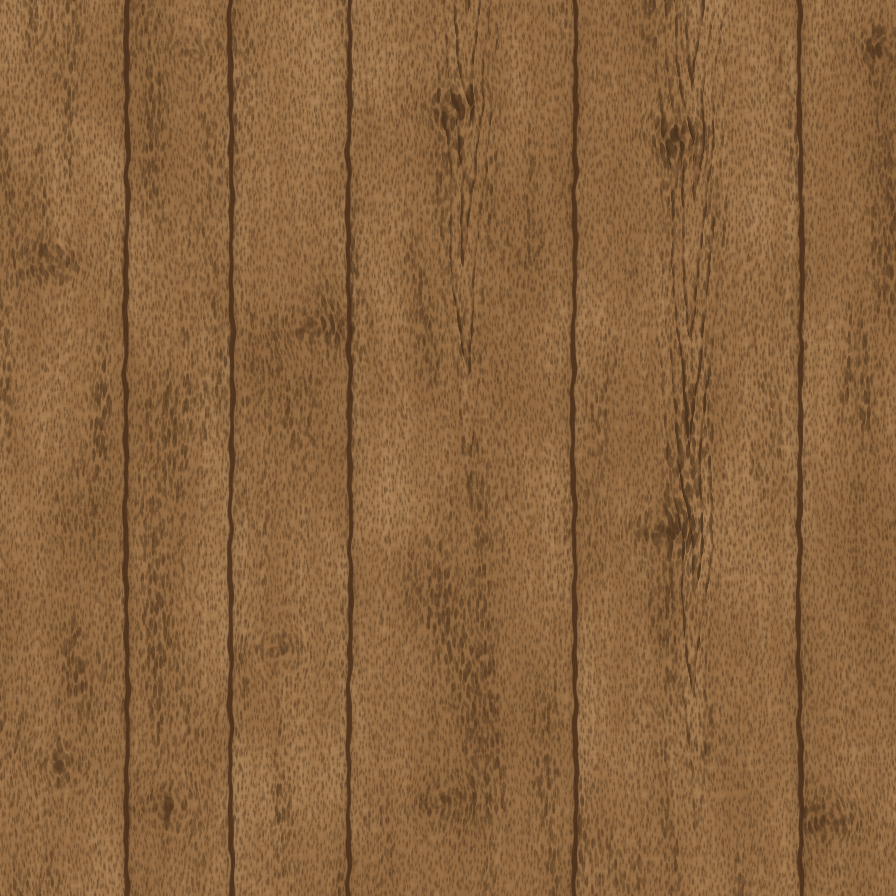
This texture is drawn by a three.js fragment shader. Its source:

```glsl
// Weathered brown timber: six upright planks with rough seams, pores, knots and arched heart grain.
varying vec2 vUv;

float hash(vec2 p) {
  vec3 q = fract(vec3(p.xyx) * 0.1031);
  q += dot(q, q.yzx + 33.33);
  return fract((q.x + q.y) * q.z);
}

// Distance to the nearest scattered cell centre
float cells(vec2 p) {
  vec2 base = floor(p);
  float nearest = 4.0;
  for (int j = -1; j <= 1; j++) {
    for (int i = -1; i <= 1; i++) {
      vec2 c = base + vec2(float(i), float(j));
      vec2 d = c + vec2(hash(c), hash(c + 57.3)) - p;
      nearest = min(nearest, dot(d, d));
    }
  }
  return sqrt(nearest);
}

// Layered, rotated sines, roughly -1 to 1
float waves(vec2 p) {
  float sum = 0.0, amp = 0.55;
  for (int i = 0; i < 5; i++) {
    sum += amp * sin(p.x + 1.6 * sin(p.y)) * cos(p.y * 0.8 + sin(p.x * 0.7));
    p = mat2(1.5, 1.1, -1.1, 1.5) * p + 2.7;
    amp *= 0.68;
  }
  return sum;
}

// Uneven seam positions, left to right
float seamX(float i) {
  return i < 0.5 ? 0.141 : i < 1.5 ? 0.258 : i < 2.5 ? 0.390 : i < 3.5 ? 0.641 : 0.893;
}

void main() {
  vec2 p = vUv;

  // Find the plank and the distance to its seams
  float left = -0.05, right = 1.05, plank = 0.0, seamDist = 1.0;
  for (int i = 0; i < 5; i++) {
    float n = float(i);
    float x = seamX(n) + 0.0012 * sin(p.y * 9.0 + n * 2.0)
            + 0.0009 * sin(p.y * 53.0 + n * 5.0 + 2.0 * sin(p.y * 31.0))
            + 0.0006 * sin(p.y * 170.0 + n);
    if (p.x > x) { left = x; plank += 1.0; }
    else right = min(right, x);
    seamDist = min(seamDist, abs(p.x - x));
  }
  float seed = plank * 7.31;

  // Knots bend the grain and gather dark pores
  float grainX = p.x, knotRing = 0.0, smudge = 0.0;
  for (int j = 0; j < 2; j++) {
    vec2 id = vec2(plank + 3.0, float(j) + 11.0);
    vec2 knot = vec2(mix(left, right, 0.2 + 0.55 * hash(id)), (float(j) + hash(id + 4.7)) * 0.5);
    vec2 q = (p - knot) / vec2(0.016, 0.014);
    q += 0.15 * sin(q.yx * 3.0 + seed);
    float r = length(q);
    grainX -= q.x * 0.006 * exp(-r * r * 0.25);
    knotRing += smoothstep(0.3, 0.95, sin(r * 7.0 - 1.0)) * exp(-r * r * 1.3);
    smudge += exp(-q.x * q.x * 0.16 - q.y * q.y * 0.45) * (0.4 + 0.6 * hash(id + 8.1));
  }

  // Vertical streaks and cloudy stain
  float sway = 0.003 * sin(p.y * 6.0 + seed) + 0.0015 * sin(p.y * 17.0 + seed);
  float gx = grainX + sway;
  float cloud = waves(vec2(p.x * 17.0, p.y * 8.0) + seed);
  float patchy = waves(vec2(gx * 38.0, p.y * 6.0) + seed * 1.7);
  float streak = 0.5 * sin(gx * 190.0 + seed + 2.0 * sin(gx * 83.0 + p.y * 3.0))
               + 0.5 * sin(gx * 430.0 + 2.0 * sin(gx * 150.0 + p.y * 5.0));

  // Nested arches pointing down, on the two wide planks only
  float wide = step(0.2, right - left);
  float heartX = gx - 0.5 * (left + right) - 0.007 + 0.002 * sin(p.y * 29.0);
  float arch = p.y - (1.68 - 0.37 * plank) - 12.0 * (sqrt(heartX * heartX + 0.000006) - 0.0024);
  float core = wide * exp(-heartX * heartX * 900.0);
  float inside = core * smoothstep(-0.25, 0.02, arch);
  float ring = fract(arch / 0.14 + 0.12 * sin(p.y * 21.0));
  float archLine = inside * smoothstep(0.0, 0.07, ring) * (1.0 - smoothstep(0.12, 0.4, ring));

  // Pores as stretched cells, denser in worn patches
  float fine = cells(vec2(gx * 290.0, p.y * 95.0) + seed);
  float pore = cells(vec2(gx * 165.0, p.y * 48.0) + seed);
  float weave = cells(p * vec2(150.0, 260.0));
  float density = 0.13 + 0.16 * smoothstep(-0.1, 0.9, patchy) + 0.2 * smudge
                + 0.24 * archLine + 0.04 * streak;
  float poreMask = 1.0 - smoothstep(density, density + 0.16, pore);
  float fineMask = 1.0 - smoothstep(density * 0.9, density * 0.9 + 0.25, fine);

  // Stain tone from dark to pale
  float tone = 0.55 + 0.17 * cloud + 0.06 * streak - 0.10 * patchy + 0.1 * (hash(vec2(plank, 2.0)) - 0.5);
  tone += 0.24 * (fine - 0.45) + 0.16 * (weave - 0.45);
  tone += 0.14 * exp(-seamDist * 90.0) * smoothstep(-0.3, 0.6, cloud);
  tone += 0.10 * inside * (1.0 - archLine) - 0.16 * smudge;
  vec3 color = mix(vec3(0.45, 0.31, 0.18), vec3(0.57, 0.41, 0.25), smoothstep(0.1, 0.55, tone));
  color = mix(color, vec3(0.68, 0.52, 0.35), smoothstep(0.5, 1.0, tone));

  // Dark marks
  vec3 poreColor = vec3(0.27, 0.18, 0.10);
  color = mix(color, vec3(0.40, 0.27, 0.16), 0.4 * archLine + 0.45 * min(knotRing, 1.0));
  color = mix(color, poreColor, 0.28 * fineMask);
  color = mix(color, poreColor, poreMask * clamp(0.22 + 1.6 * (density - 0.13), 0.0, 0.8));

  // Ragged seams with a soft shadow
  float seamWidth = 0.0017 + 0.0006 * sin(p.y * 67.0 + seed + 2.0 * sin(p.y * 23.0));
  color *= 1.0 - 0.16 * exp(-seamDist * 260.0);
  color = mix(color, vec3(0.29, 0.18, 0.10), 0.85 * (1.0 - smoothstep(seamWidth, seamWidth + 0.0018, seamDist)));

  gl_FragColor = vec4(color, 1.0);
}
```
